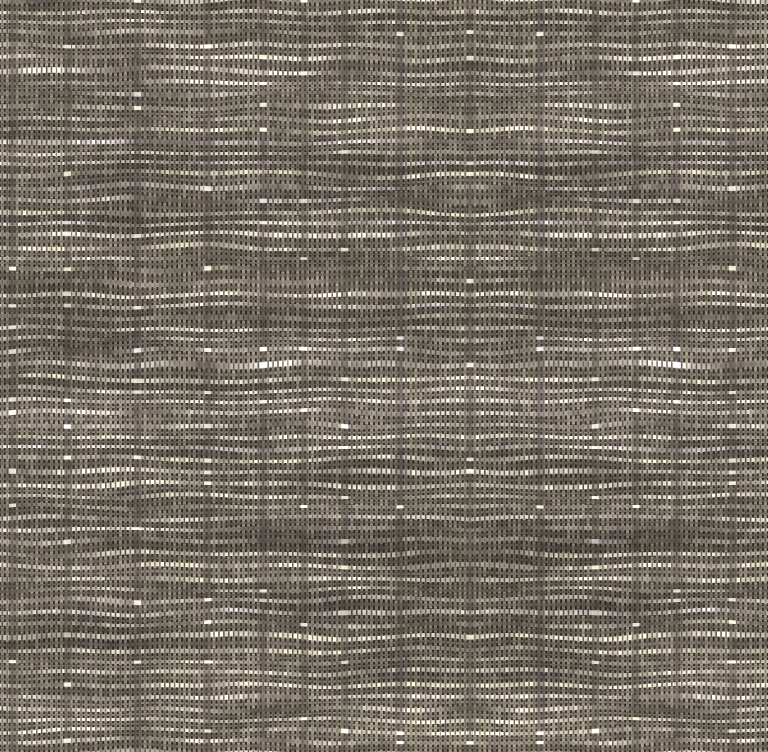
Reproduce this texture procedurally as a WebGL 2 fragment shader.

```glsl
#version 300 es
precision highp float;

#define WARPS 156.0          // vertical threads per canvas width
#define WEFTS 130.0          // horizontal threads per canvas width
#define MIRROR_X 0.612       // axis of the mirrored weave
#define RIB_PITCH 0.0721     // mean distance between wide ribs
#define RIB_HALF 0.0046      // half width of a rib
#define WAVE 0.008           // drift of the weft threads
#define SHADOW vec3(0.19, 0.165, 0.13)
#define OLIVE vec3(0.49, 0.47, 0.40)
#define TAUPE vec3(0.48, 0.44, 0.42)
#define DULL vec3(0.37, 0.34, 0.31)
#define CREAM vec3(0.96, 0.94, 0.85)
#define PEARL vec3(0.94, 0.91, 0.90)

uniform vec2 u_resolution;
out vec4 fragColor;

float hash(vec2 p) {
    vec3 q = fract(vec3(p.xyx) * 0.1031);
    q += dot(q, q.yzx + 33.33);
    return fract((q.x + q.y) * q.z);
}

vec2 gradient(vec2 cell) {
    float angle = 6.28318 * hash(cell + 17.0);
    return vec2(cos(angle), sin(angle));
}

float gradientNoise(vec2 p) {
    vec2 cell = floor(p);
    vec2 f = p - cell;
    vec2 blend = f * f * f * (f * (f * 6.0 - 15.0) + 10.0);
    vec2 e = vec2(1.0, 0.0);
    float bottom = mix(dot(gradient(cell), f),
                       dot(gradient(cell + e.xy), f - e.xy), blend.x);
    float top = mix(dot(gradient(cell + e.yx), f - e.yx),
                    dot(gradient(cell + e.xx), f - e.xx), blend.x);
    return mix(bottom, top, blend.y);
}

// Antialiased coverage of a band with the given half width
float band(float offset, float halfWidth, float pixel) {
    return clamp((halfWidth - abs(offset)) / pixel + 0.5, 0.0, 1.0);
}

void main() {
    vec2 p = gl_FragCoord.xy / u_resolution.x;
    float pixel = 1.0 / u_resolution.x;
    float across = abs(p.x - MIRROR_X);

    // Weft threads bunch together and drift slowly up and down
    float drift = gradientNoise(vec2(across * 8.0, p.y * 22.0))
                + 0.6 * gradientNoise(vec2(3.5, p.y * 31.0));
    float weft = (p.y + WAVE * drift) * WEFTS;
    float row = floor(weft);
    float rowOffset = weft - row - 0.5;
    float raised = mod(row, 2.0);

    // Vertical strands over a dark ground
    float warp = across * WARPS;
    float thread = floor(warp);
    float threadOffset = warp - thread - 0.5;
    float strandOffset = warp - round(warp);
    vec3 strand = mix(OLIVE, TAUPE, hash(vec2(round(warp), 5.0)));
    strand *= 0.97 + 0.12 * cos(6.28318 * (rowOffset + 0.5));
    strand *= 0.78 + 0.44 * hash(vec2(round(warp), row + 90.0));
    vec3 color = mix(SHADOW, strand, band(strandOffset, 0.31, pixel * WARPS));

    // Weft stitches: every other row is bright, fading along its length
    float rowLight = hash(vec2(row, 41.0));
    float fade = gradientNoise(vec2(across * 10.0, row * 3.7 + 0.5));
    float bright = clamp(0.32 + 0.65 * rowLight + 1.1 * fade, 0.05, 1.0);
    float light = mix(0.28 * rowLight, bright, raised);
    light *= 0.75 + 0.4 * hash(vec2(thread, row));
    vec3 yarn = mix(CREAM, PEARL, smoothstep(0.2, 0.8, hash(vec2(row, 73.0))));
    vec3 stitch = mix(DULL, yarn, light);
    float rowHalf = mix(0.18, 0.33, raised);
    float rowCover = band(rowOffset, rowHalf, pixel * WEFTS);
    float stitchCover = rowCover * band(threadOffset, 0.34, pixel * WARPS);
    color = mix(color, stitch, stitchCover);

    // Wide ribs at uneven distances, crossed by occasional long stitches
    float rib = round(across / RIB_PITCH);
    float ribCenter = rib * RIB_PITCH + 0.022 * sin(rib * 1.05);
    float ribOffset = across - ribCenter;
    float longStitch = raised * step(0.84, hash(vec2(rib + 11.0, row)));
    float ribCover = band(ribOffset, RIB_HALF, pixel);
    color = mix(color, DULL * 0.9, 0.4 * ribCover);
    color = mix(color, yarn, longStitch * ribCover * rowCover);

    // Streaked tone along the cloth
    float tone = gradientNoise(vec2(across * 5.0, p.y * 24.0))
               + 0.5 * gradientNoise(vec2(across * 2.0, p.y * 7.0) + 8.3)
               + 0.5 * gradientNoise(p * vec2(60.0, 110.0));
    color *= 1.0 + 0.28 * tone;

    fragColor = vec4(clamp(color, 0.0, 1.0), 1.0);
}
```
